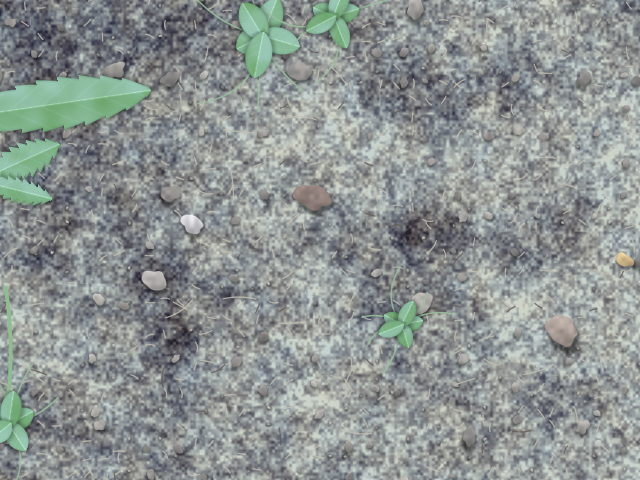
A WebGL 1 fragment shader for this texture:

```glsl
precision highp float;
// Dry garden soil seen from above: layered noise gives grains, clods and damp
// patches; hashed cells scatter pebbles and straw; tapered distance shapes
// along an axis form the leaves, stems and tendrils of young plants.
uniform vec2 u_resolution;

float hash(vec2 p) {
  vec3 q = fract(vec3(p.xyx) * 0.1031);
  q += dot(q, q.yzx + 33.33);
  return fract((q.x + q.y) * q.z);
}

float noise(vec2 p) {
  vec2 i = floor(p), f = fract(p);
  f = f * f * (3.0 - 2.0 * f);
  return mix(mix(hash(i), hash(i + vec2(1, 0)), f.x),
             mix(hash(i + vec2(0, 1)), hash(i + 1.0), f.x), f.y);
}

float fbm(vec2 p) {
  float sum = 0.0, amp = 0.52;
  for (int i = 0; i < 5; i++) {
    sum += amp * noise(p);
    p = mat2(1.6, 1.2, -1.2, 1.6) * p + 17.3;
    amp *= 0.5;
  }
  return sum;
}

vec2 heading(float angle) { return vec2(cos(angle), sin(angle)); }

float patchAt(vec2 p, vec2 centre, vec2 radius) {
  vec2 q = (p - centre) / radius;
  return exp(-dot(q, q));
}

vec3 soil(vec2 p) {
  vec2 w = p + 0.10 * (vec2(fbm(p * 9.0), fbm(p * 9.0 + 40.0)) - 0.5);
  float damp = 0.6 * patchAt(w, vec2(0.86, 0.53), vec2(0.11, 0.05))
    + 0.45 * patchAt(w, vec2(0.70, 0.47), vec2(0.07, 0.05))
    + 0.40 * patchAt(w, vec2(0.50, 0.39), vec2(0.09, 0.03))
    + 0.40 * patchAt(w, vec2(0.10, 0.43), vec2(0.04, 0.04))
    + 0.35 * patchAt(w, vec2(0.24, 0.93), vec2(0.26, 0.12))
    + 0.28 * patchAt(w, vec2(0.25, 0.64), vec2(0.30, 0.14))
    + 0.30 * patchAt(w, vec2(0.52, 0.07), vec2(0.07, 0.06));
  damp += 0.36 * smoothstep(0.54, 0.72, fbm(p * 6.0 + 3.0));
  float tone = 0.76 - damp + 0.08 * (p.x - 0.6) + 0.7 * (fbm(p * 3.0) - 0.5);
  // Relief of clods lit from above, then grains of falling size
  vec2 q = p * 15.0;
  tone += 0.75 * (fbm(q) - fbm(q + vec2(-0.12, 0.28)));
  tone += 0.35 * (noise(p * 42.0) - 0.5) + 0.55 * (noise(p * 88.0 + 5.0) - 0.5);
  tone += 0.75 * (noise(p * 165.0 + 9.0) - 0.5);
  tone += 0.25 * smoothstep(0.80, 0.95, noise(p * 110.0 + 70.0));
  vec3 col = mix(vec3(0.27, 0.27, 0.32), vec3(0.67, 0.70, 0.69), clamp(tone, -0.35, 1.3));
  return col + vec3(0.07, 0.01, -0.07) * (fbm(p * 22.0 + 8.0) - 0.45);
}

vec3 stone(vec3 col, vec2 p, vec2 centre, float radius, vec3 tint) {
  float turn = 3.0 * hash(centre * 91.0);
  vec2 q = p - centre, u = heading(turn - 1.5);
  vec2 r = vec2(dot(q, u), 1.35 * dot(q, vec2(-u.y, u.x)));
  float rim = radius * (0.75 + 0.5 * noise(1.6 * r / (length(r) + 0.0001) + centre * 70.0));
  float d = length(r) - rim;
  float shade = 0.95 + 0.14 * q.y / radius + 0.22 * (noise(p * 100.0) - 0.5);
  col *= 1.0 - 0.4 * smoothstep(0.006, -0.004, d + 0.35 * q.y);
  return mix(col, tint * shade, smoothstep(0.002, -0.002, d));
}

float stroke(vec2 p, vec2 a, vec2 b, float bend, float width) {
  float len = length(b - a);
  vec2 u = (b - a) / len, q = p - a;
  float t = dot(q, u), k = clamp(t / len, 0.0, 1.0);
  float side = u.x * q.y - u.y * q.x - bend * len * 4.0 * k * (1.0 - k);
  return smoothstep(0.0013, -0.0013, length(vec2(side, t - k * len)) - width);
}

vec3 leaf(vec3 col, vec2 p, vec2 base, vec2 tip, float width, float teeth) {
  float len = length(tip - base);
  vec2 u = (tip - base) / len, q = p - base;
  float t = dot(q, u) / len, k = clamp(t, 0.0, 1.0);
  float side = u.x * q.y - u.y * q.x;
  float edge = width * pow(4.0 * k * (1.0 - k), 0.65) * (1.0 - teeth * fract(k * 9.0 + 0.3));
  float d = abs(side) - edge + 0.002 + abs(t - k) * len;
  float vein = smoothstep(0.12, 0.0, abs(fract(k * 6.0 - 1.4 * abs(side) / width) - 0.5));
  float light = 0.35 + 0.3 * sign(side) + 0.9 * (noise(p * 28.0) - 0.4) + 0.15 * vein;
  vec3 green = mix(vec3(0.43, 0.65, 0.43), vec3(0.57, 0.76, 0.66), clamp(light + 0.25, 0.0, 1.2));
  green += 0.10 * smoothstep(0.003, 0.0, abs(side)) - 0.05 * smoothstep(-0.006, 0.0, d);
  col *= 1.0 - 0.3 * smoothstep(0.014, -0.004, d);
  return mix(col, green, smoothstep(0.0016, -0.0016, d));
}

vec3 seedling(vec3 col, vec2 p, vec2 centre, float size, float turn) {
  for (int i = 0; i < 6; i++) {
    float f = float(i), h = hash(centre * 50.0 + f);
    vec2 end = centre + heading(turn + 0.35 * f + 2.4 * mod(f, 2.0)) * size * (1.2 + 0.8 * h);
    col = mix(col, vec3(0.60, 0.75, 0.62), 0.85 * stroke(p, centre, end, 0.4 * (h - 0.5), 0.0017));
  }
  for (int i = 0; i < 5; i++) {
    float f = float(i), h = hash(centre * 80.0 + f);
    vec2 dir = heading(turn + 2.4 * f);
    col = leaf(col, p, centre - 0.1 * size * dir, centre + dir * size * (0.6 + 0.4 * h), size * 0.30, 0.0);
  }
  return col;
}

// One pebble and sometimes one straw per cell of the given density
vec3 litter(vec3 col, vec2 p, float density, float amount) {
  vec2 cell = floor(p * density);
  float a = hash(cell + density), b = hash(cell + 31.0), c = hash(cell + 57.0);
  vec2 mid = (cell + 0.3 + 0.4 * vec2(b, c)) / density;
  vec3 tint = mix(vec3(0.50, 0.49, 0.49), vec3(0.76, 0.75, 0.73), c);
  if (a < amount) col = stone(col, p, mid, (0.10 + 0.11 * b) / density, tint);
  vec2 arm = heading(6.3 * c) * (0.12 + 0.16 * b) / density;
  float straw = stroke(p, mid - arm, mid + arm, 0.6 * (a - 0.8), 0.0014);
  return mix(col, mix(vec3(0.40, 0.36, 0.34), vec3(0.77, 0.75, 0.70), step(0.3, b)), 0.8 * straw * step(0.74, a));
}

void main() {
  vec2 p = gl_FragCoord.xy / u_resolution.y;
  vec3 col = soil(p);
  col = litter(col, p, 31.0, 0.16);
  col = litter(col, p + 0.37, 17.0, 0.22);
  col = litter(col, p + 0.71, 8.0, 0.16);
  // Larger stones and a withered leaf
  col = stone(col, p, vec2(0.40, 0.535), 0.023, vec3(0.84, 0.84, 0.86));
  col = stone(col, p, vec2(0.32, 0.417), 0.026, vec3(0.76, 0.74, 0.74));
  col = stone(col, p, vec2(1.172, 0.314), 0.036, vec3(0.70, 0.65, 0.62));
  col = stone(col, p, vec2(1.302, 0.457), 0.018, vec3(0.84, 0.74, 0.56));
  col = stone(col, p, vec2(0.651, 0.592), 0.036, vec3(0.60, 0.53, 0.51));
  // Seedlings, a toothed leaf and a pair of lobed leaves
  col = seedling(col, p, vec2(0.547, 0.925), 0.098, 1.2);
  col = seedling(col, p, vec2(0.695, 0.965), 0.072, 0.3);
  col = seedling(col, p, vec2(0.837, 0.323), 0.062, 0.2);
  col = mix(col, vec3(0.56, 0.74, 0.56), stroke(p, vec2(0.01, 0.12), vec2(0.012, 0.40), -0.04, 0.004));
  col = seedling(col, p, vec2(0.018, 0.115), 0.08, 0.5);
  col = leaf(col, p, vec2(-0.08, 0.755), vec2(0.316, 0.812), 0.058, 0.16);
  col = leaf(col, p, vec2(-0.03, 0.63), vec2(0.125, 0.70), 0.042, 0.3);
  col = leaf(col, p, vec2(-0.03, 0.62), vec2(0.11, 0.585), 0.030, 0.3);
  gl_FragColor = vec4(col, 1.0);
}
```
